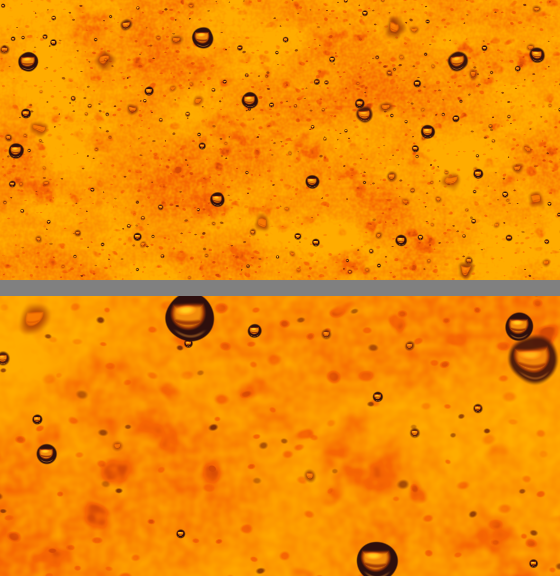
Top, the full canvas; bottom, a detail of the centre.
Give the GLSL for this texture, as a WebGL 1 fragment shader.

```glsl
precision highp float;
// Amber liquid with sharp air bubbles, blurred specks and cloudy orange smudges.
uniform vec2 u_resolution;

vec2 hash2(vec2 p) {
  p = vec2(dot(p, vec2(127.1, 311.7)), dot(p, vec2(269.5, 183.3)));
  return fract(sin(p) * 43758.5);
}

float slope(vec2 cell, vec2 offset) {
  float angle = 6.2832 * hash2(cell).x;
  return dot(vec2(cos(angle), sin(angle)), offset);
}

float gradientNoise(vec2 p) {
  vec2 i = floor(p), f = fract(p);
  vec2 u = f * f * f * (f * (f * 6.0 - 15.0) + 10.0);
  vec2 e = vec2(1.0, 0.0);
  return mix(mix(slope(i, f), slope(i + e, f - e), u.x),
             mix(slope(i + e.yx, f - e.yx), slope(i + e.xx, f - e.xx), u.x), u.y);
}

float fbm(vec2 p) {
  float sum = 0.0, amp = 0.75;
  for (int i = 0; i < 5; i++) {
    sum += amp * gradientNoise(p);
    p = mat2(1.6, 1.2, -1.2, 1.6) * p + 7.3;
    amp *= 0.55;
  }
  return sum;
}

// Coverage of scattered soft spots; radii are fractions of the cell size
float spots(vec2 p, float size, float density, float rMin, float rMax, float softness) {
  vec2 g = p / size, id = floor(g);
  float cover = 0.0;
  for (int y = -1; y <= 1; y++) {
    for (int x = -1; x <= 1; x++) {
      vec2 cell = id + vec2(x, y);
      vec2 rnd = hash2(cell + size * 917.0);
      vec2 center = cell + 0.1 + 0.8 * hash2(cell + 41.7);
      float r = mix(rMin, rMax, rnd.y * rnd.y);
      float d = length((g - center) * vec2(0.85, 1.15)) / r;
      float spot = 1.0 - smoothstep(1.0 - softness, 1.0 + 0.4 * softness, d);
      cover = max(cover, spot * step(rnd.x, density) * (0.4 + 0.6 * hash2(cell + 5.1).x));
    }
  }
  return cover;
}

// Refracting sphere: dark lower crescent, thin upper rim, bright golden band
vec3 bubbleColor(vec2 q, float focus) {
  vec3 gold = mix(vec3(0.96, 0.42, 0.01), vec3(0.95, 0.55, 0.04), focus);
  vec3 russet = mix(vec3(0.86, 0.3, 0.01), vec3(0.6, 0.2, 0.02), focus);
  vec3 shade = mix(vec3(0.63, 0.19, 0.02), vec3(0.18, 0.06, 0.05), focus);
  float rim = smoothstep(0.42, 1.0, length(q - vec2(-0.06, 0.2)));
  float cap = 0.7 * smoothstep(0.28, 0.65, q.y);
  float streak = 0.35 * smoothstep(0.2, 0.0, abs(q.y + 0.25 - 0.3 * q.x * q.x));
  float dark = max(max(rim, cap), streak);
  vec3 col = mix(gold, russet, smoothstep(0.0, 0.45, dark));
  col = mix(col, shade, smoothstep(0.3, 0.7, dark));
  float glint = 1.0 - smoothstep(0.05, 0.25, length((q - vec2(-0.15, 0.3)) * vec2(0.5, 1.0)));
  float lowerArc = smoothstep(0.1, 0.0, abs(length(q) - 0.8)) * smoothstep(-0.45, -0.75, q.y);
  return col + vec3(0.6, 0.42, 0.12) * focus * (0.6 * glint + 0.5 * lowerArc);
}

vec3 addBubbles(vec3 col, vec2 p, vec2 warp, float size, float density, float rMin, float rMax) {
  vec2 g = p / size, id = floor(g);
  float pixel = 1.0 / (u_resolution.y * size);
  for (int y = -1; y <= 1; y++) {
    for (int x = -1; x <= 1; x++) {
      vec2 cell = id + vec2(x, y);
      vec2 rnd = hash2(cell + size * 531.0);
      vec2 center = cell + 0.1 + 0.8 * hash2(cell + 19.3);
      float r = mix(rMin, rMax, rnd.y * rnd.y);
      float focus = smoothstep(0.1, 0.6, hash2(cell + 73.9).x);
      vec2 q = (g - center) / r + warp * mix(0.8, 0.1, focus);
      float edge = pixel / r + 0.45 * (1.0 - focus);
      float cover = 1.0 - smoothstep(1.0 - edge, 1.0 + edge, length(q));
      cover *= step(rnd.x, density) * mix(0.75, 1.0, focus);
      col = mix(col, bubbleColor(q, focus), cover);
    }
  }
  return col;
}

void main() {
  vec2 p = gl_FragCoord.xy / u_resolution.y;
  vec2 warp = vec2(gradientNoise(p * 22.0), gradientNoise(p * 22.0 + 31.0));

  // Cloudy liquid: depth 0 is bright amber, 1 is deep orange
  float cloud = fbm(p * vec2(2.6, 3.8) + 3.0);
  float depth = 0.27 - 0.05 * p.x + 1.05 * cloud;
  float grain = gradientNoise(p * 47.0) + gradientNoise(p.yx * 93.0 + 9.0);
  depth = max(depth + (0.2 + 0.2 * smoothstep(-0.1, 0.4, cloud)) * grain, -0.05);

  // Out-of-focus smudges and specks, denser in the cloudy parts
  float mottle = 0.9 + 0.9 * gradientNoise(p * 42.0) + 0.6 * gradientNoise(p * 90.0);
  float crowd = 0.8 + 0.6 * smoothstep(-0.2, 0.3, cloud);
  depth += 1.1 * mottle * spots(p + 0.05 * warp, 0.2, 0.55, 0.14, 0.36, 0.9);
  depth += 0.95 * crowd * mottle * spots(p + 0.016 * warp, 0.075, 0.5, 0.1, 0.28, 0.6);
  depth += 0.9 * crowd * spots(p + 0.006 * warp, 0.035, 0.5, 0.1, 0.22, 0.6);
  vec3 col = mix(vec3(1.0, 0.66, 0.0), vec3(0.965, 0.4, 0.01), min(depth, 1.0));
  col = mix(col, vec3(0.75, 0.22, 0.02), 0.6 * smoothstep(1.0, 2.0, depth));

  // Small dark grains
  float grains = spots(p + 0.005 * warp, 0.047, 0.3, 0.07, 0.13, 0.6);
  col = mix(col, vec3(0.42, 0.12, 0.03), 0.85 * grains);

  // Bubbles from tiny to large
  col = addBubbles(col, p, warp, 0.06, 0.22, 0.08, 0.14);
  col = addBubbles(col, p, warp, 0.11, 0.3, 0.08, 0.16);
  col = addBubbles(col, p, warp, 0.25, 0.5, 0.08, 0.18);
  gl_FragColor = vec4(clamp(col, 0.0, 1.0), 1.0);
}
```
